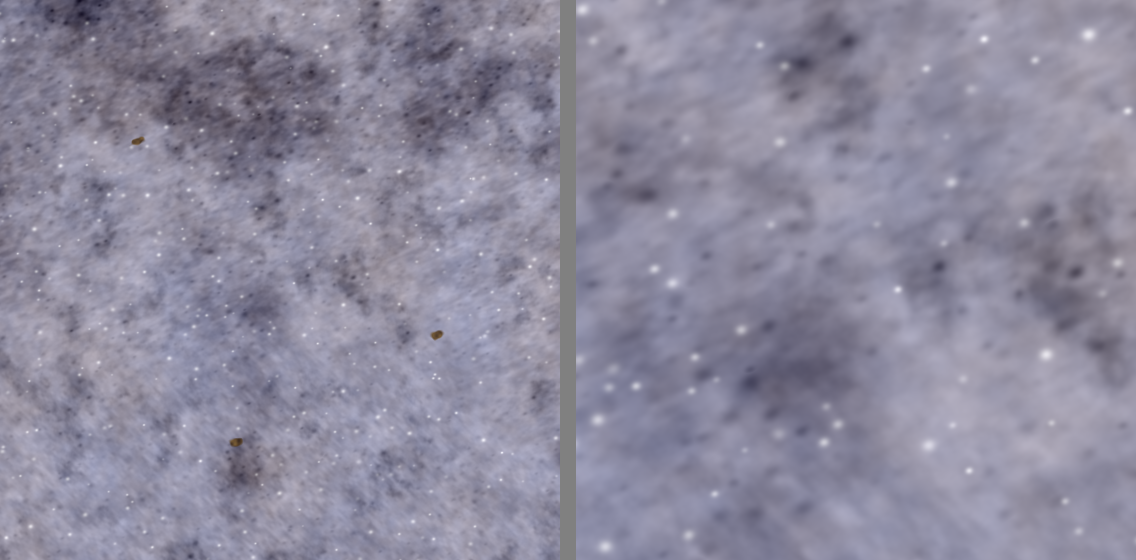
Left, the full canvas; right, a detail of the centre.
Reproduce this texture procedurally as a Shadertoy shader.

```glsl
// Weathered lavender-grey stone with dark stains, slanted grain, dark specks and tiny glints.
#define BASE_TONE 0.605
#define STAIN_SCALE 4.6
#define STAIN_DEPTH 0.20
#define CLUMP_SCALE 15.0
#define CLUMP_DEPTH 0.13
#define MOTTLE_DEPTH 0.20
#define GRAIN_SCALE 105.0
#define GRAIN_DEPTH 0.15
#define SPECK_SCALE 62.0
#define SPECK_DEPTH 0.19
#define GLINT_SCALE 70.0
#define GLINT_LIFT 0.30

// Two random values per lattice cell, from integer mixing
vec2 hash2(vec2 cell, uint seed) {
    uvec2 v = uvec2(ivec2(cell)) * 1664525u + 1013904223u + seed * 747796405u;
    v.x += v.y * 1664525u;
    v.y += v.x * 1664525u;
    v ^= v >> 16u;
    v.x += v.y * 1664525u;
    v.y += v.x * 1664525u;
    v ^= v >> 16u;
    return vec2(v & 0xffffu) / 65535.0;
}

float noise(vec2 p, uint seed) {
    vec2 i = floor(p), f = fract(p);
    f = f * f * (3.0 - 2.0 * f);
    float low = mix(hash2(i, seed).x, hash2(i + vec2(1, 0), seed).x, f.x);
    float high = mix(hash2(i + vec2(0, 1), seed).x, hash2(i + vec2(1, 1), seed).x, f.x);
    return mix(low, high, f.y);
}

float fbm(vec2 p, uint seed) {
    float sum = 0.0, weight = 0.5;
    for (uint k = 0u; k < 5u; k++) {
        sum += weight * noise(p, seed + k);
        p = mat2(1.6, 1.2, -1.2, 1.6) * p + 7.3;
        weight *= 0.5;
    }
    return sum / 0.96875;
}

// Coordinates along a slanted axis, with features lengthened along it
vec2 slant(vec2 p, float angle, float squeeze) {
    vec2 axis = vec2(cos(angle), sin(angle));
    return vec2(dot(p, axis) * squeeze, dot(p, vec2(-axis.y, axis.x)));
}

float grain(vec2 p, float angle, uint seed) {
    vec2 q = slant(p, angle, 0.58) * GRAIN_SCALE;
    return 0.62 * noise(q, seed) + 0.38 * noise(q * 1.9 + 3.7, seed + 1u) - 0.5;
}

// Soft scattered spots of random size and strength, at most one per cell
float spots(vec2 p, float density, float radius, uint seed) {
    vec2 home = floor(p);
    float cover = 0.0;
    for (int y = -1; y <= 1; y++)
    for (int x = -1; x <= 1; x++) {
        vec2 cell = home + vec2(x, y);
        vec2 trait = hash2(cell, seed + 1u);
        vec2 d = p - cell - hash2(cell, seed);
        float r = radius * mix(0.6, 1.3, trait.y);
        float strength = step(trait.x, density) * mix(0.35, 1.0, fract(trait.y * 17.0));
        cover = max(cover, strength * exp(-dot(d, d) / (r * r)));
    }
    return cover;
}

void mainImage(out vec4 fragColor, in vec2 fragCoord) {
    vec2 uv = fragCoord / iResolution.y;

    // Broad stains and smaller ragged clumps
    float stain = smoothstep(0.50, 0.82, fbm(uv * STAIN_SCALE + 11.0, 10u));
    float clump = smoothstep(0.54, 0.80, fbm(uv * CLUMP_SCALE * vec2(1.1, 0.9), 20u));
    float mottle = fbm(slant(uv, 0.4, 0.8) * 30.0, 30u) - 0.5;

    // Grain rises to the right, and falls to the right near the bottom
    float turn = smoothstep(0.15, 0.42, uv.y + 0.4 * (noise(uv * 4.0, 40u) - 0.5));
    float fine = mix(grain(uv, -0.75, 50u), grain(uv, 0.42, 60u), turn);

    // Specks crowd into the stained areas
    float dark = max(stain, clump);
    float speck = spots(slant(uv, 0.42, 0.7) * SPECK_SCALE, 0.34, 0.23, 70u);
    float glint = spots(slant(uv, 0.3, 0.85) * GLINT_SCALE, 0.085, 0.20, 80u);

    float tone = BASE_TONE - STAIN_DEPTH * stain - CLUMP_DEPTH * clump;
    tone += MOTTLE_DEPTH * mottle + GRAIN_DEPTH * fine * (0.9 + 0.6 * dark);
    tone -= SPECK_DEPTH * speck * (0.45 + 0.55 * dark);
    tone += GLINT_LIFT * glint;

    // Lavender tint drifting between warm and cool
    float warmth = fbm(uv * 6.0 + 31.0, 90u) - 0.5 + 0.3 * (noise(uv * 60.0, 95u) - 0.5);
    vec3 tint = vec3(0.0, -0.013, 0.060) + warmth * vec3(0.045, 0.0, -0.075);
    tint += stain * vec3(0.006, -0.006, -0.012);
    vec3 color = tone + tint * (1.0 - 0.6 * glint);

    // A few brown flecks of debris
    for (int k = 0; k < 3; k++) {
        vec2 center = hash2(vec2(k, 5), 100u);
        vec2 d = slant(uv - center, 0.2, 0.55);
        float edge = length(d) + 0.006 * (noise(uv * 130.0, 110u) - 0.5);
        float fleck = 1.0 - smoothstep(0.004, 0.009, edge);
        vec3 brown = mix(vec3(0.20, 0.13, 0.08), vec3(0.48, 0.36, 0.18), noise(uv * 150.0, 120u));
        color = mix(color, brown, 0.9 * fleck);
    }

    fragColor = vec4(clamp(color, 0.0, 1.0), 1.0);
}
```
